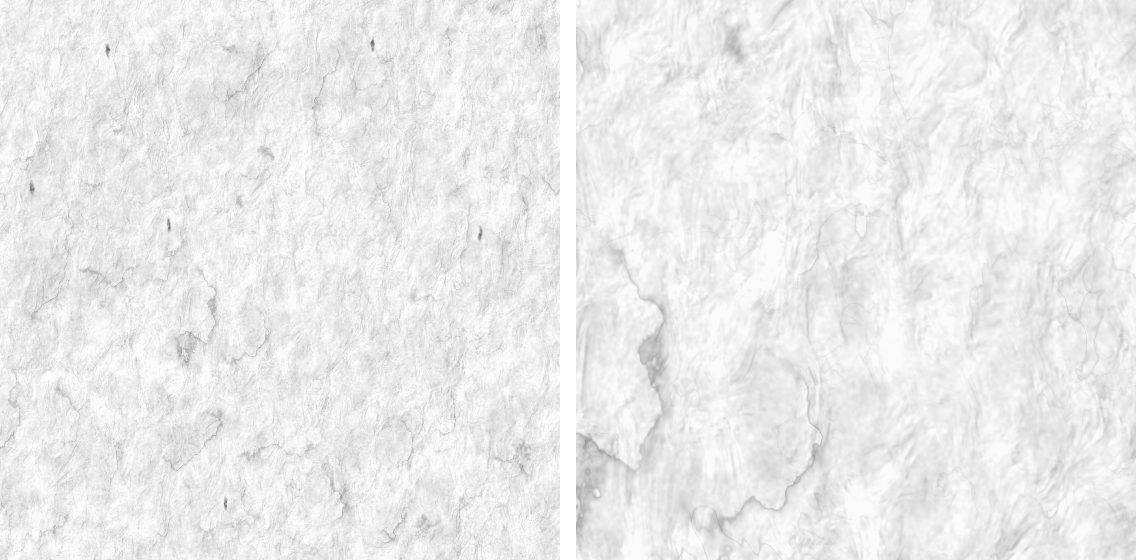
Left: the whole. Right: its middle third, enlarged.
Reproduce this texture map procedurally as a WebGL 2 fragment shader.

```glsl
#version 300 es
precision highp float;
// White, weathered stone: ragged upright flakes overlap like scales and
// cast thin shadows to the lower right. Warped noise embosses the surface,
// and fine cracks, grain and a few dark pits finish it.

uniform vec2 u_resolution;
out vec4 fragColor;

const vec2 SHADE_DIR = vec2(0.78, -0.62);
const float BASE_TONE = 0.935;

float hash(vec2 p) {
  vec3 q = fract(vec3(p.xyx) * 0.1031);
  q += dot(q, q.yzx + 33.33);
  return fract((q.x + q.y) * q.z);
}

vec2 hash2(vec2 p) {
  return vec2(hash(p), hash(p + 71.7));
}

float noise(vec2 p) {
  vec2 cell = floor(p);
  vec2 f = fract(p);
  f = f * f * (3.0 - 2.0 * f);
  float low = mix(hash(cell), hash(cell + vec2(1, 0)), f.x);
  float high = mix(hash(cell + vec2(0, 1)), hash(cell + vec2(1, 1)), f.x);
  return mix(low, high, f.y);
}

float fbm(vec2 p, int octaves) {
  float sum = 0.0, total = 0.0, amplitude = 0.5;
  for (int i = 0; i < octaves; i++) {
    sum += amplitude * noise(p);
    total += amplitude;
    amplitude *= 0.54;
    p = mat2(1.6, 1.2, -1.2, 1.6) * p + 9.3;
  }
  return sum / total;
}

vec2 warp(vec2 p, int octaves) {
  return vec2(fbm(p, octaves), fbm(p + 43.1, octaves)) - 0.5;
}

// Lumpy height with steep ragged steps.
float surfaceHeight(vec2 p) {
  vec2 q = p * vec2(17.0, 11.0);
  q += 0.9 * warp(q * 1.1, 3);
  float swell = fbm(q, 6);
  float steps = swell * 6.0;
  float terrace = floor(steps) + smoothstep(0.0, 0.25, fract(steps));
  return swell + 0.04 * terrace;
}

// Paints overlapping flakes over a tone, row by row.
float paintFlakes(float tone, vec2 p, vec2 grid, float depth, float seed) {
  vec2 q = p * grid + seed;
  q += 0.9 * warp(q * 1.9, 6);
  float wear = smoothstep(0.3, 0.6, noise(q * 2.7 + seed));
  vec2 home = floor(q);
  for (int y = 1; y >= -1; y--) {
    for (int x = -1; x <= 1; x++) {
      vec2 cell = home + vec2(x, y);
      vec2 random = hash2(cell + seed);
      vec2 offset = q - cell - 0.5 - 0.5 * (random - 0.5);
      vec2 radius = mix(vec2(0.3), vec2(0.56), hash2(cell + seed + 5.5));
      float edge = length(offset / radius) - 1.0;
      float side = dot(offset / max(length(offset), 0.001), SHADE_DIR);
      float shaded = smoothstep(-0.1, 0.7, side);
      float strength = depth * mix(0.25, 1.0, random.x) * mix(0.25, 1.0, wear);
      float outside = max(edge, 0.0);
      float shadow = 0.35 * exp(-outside * 6.0) + 0.75 * exp(-outside * 24.0);
      float rim = 0.035 * exp(min(edge, 0.0) * 4.0) * shaded;
      float flakeTone = BASE_TONE + 0.05 * (random.y - 0.5) + rim;
      float softness = mix(0.4, 0.04, shaded);
      float mask = 1.0 - smoothstep(-softness, 0.01, edge);
      tone = mix(tone - strength * shaded * shadow, flakeTone, mask * 0.8);
    }
  }
  return tone;
}

// Coverage of sparse ragged hollows with the given radius.
float pits(vec2 p, float grid, vec2 radius, float chance, float seed) {
  vec2 q = p + radius.x * 2.2 * warp(p * 75.0 + seed, 4);
  vec2 cell = floor(q * grid);
  vec2 center = (cell + 0.2 + 0.6 * hash2(cell + seed)) / grid;
  float edge = length((q - center) / radius) - 1.0;
  return (1.0 - smoothstep(-0.6, 0.2, edge)) * step(hash(cell + seed + 2.7), chance);
}

// Thin winding cracks along one level of the noise.
float cracks(vec2 p, float width) {
  float level = abs(fbm(p + 1.2 * warp(p, 3), 5) - 0.5);
  return (1.0 - smoothstep(0.0, width, level)) * smoothstep(0.35, 0.7, noise(p * 0.8 + 19.0));
}

void main() {
  vec2 p = gl_FragCoord.xy / min(u_resolution.x, u_resolution.y);

  // Broad patches, then small and large flakes.
  float tone = BASE_TONE + 0.14 * (fbm(p * vec2(9.0, 6.0), 4) - 0.5);
  tone = paintFlakes(tone, p, vec2(17.0, 11.0), 0.15, 31.0);
  tone = mix(tone, paintFlakes(tone, p, vec2(8.5, 6.0), 0.3, 7.0), 0.75);

  // Emboss: slopes falling to the lower right darken.
  float slope = surfaceHeight(p + SHADE_DIR * 0.0018) - surfaceHeight(p);
  tone += clamp(slope * 1.4, -0.14, 0.045);

  // Mottling, cracks and grain.
  tone += 0.13 * (fbm(p * vec2(60.0, 46.0), 4) - 0.5);
  tone -= 0.07 * cracks(p * vec2(22.0, 16.0), 0.018);
  tone -= 0.045 * cracks(p * vec2(50.0, 40.0) + 5.0, 0.035);
  tone += 0.05 * (noise(p * 300.0) - 0.5) + 0.035 * (noise(p * 510.0 + 8.0) - 0.5);

  // Upright holes and flat chipped hollows.
  float speckle = noise(p * 260.0 + 3.0);
  tone = mix(tone, 0.3 + 0.45 * speckle, 0.85 * pits(p, 4.0, vec2(0.0045, 0.014), 0.5, 3.0));
  tone = mix(tone, 0.58 + 0.28 * speckle, 0.7 * pits(p, 3.5, vec2(0.018, 0.011), 0.4, 13.0));

  fragColor = vec4(vec3(clamp(tone, 0.0, 0.985)), 1.0);
}
```
